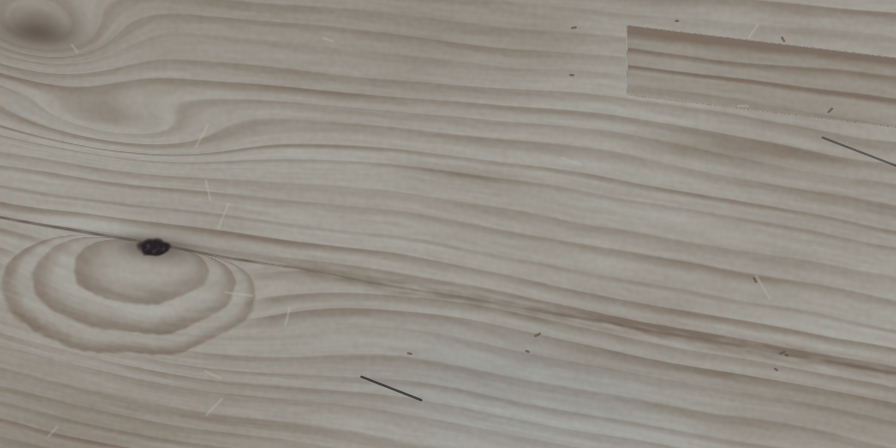
Reproduce this texture procedurally as a WebGL 1 fragment shader.

```glsl
precision highp float;
// Worn pine table top: growth rings are contour lines of a sheared height
// field, bent by bumps around knots. Glue seams, a fan of drop shaped rings
// below a dark knot, fine fibres and small scratches are laid over it.
uniform vec2 u_resolution;

const vec3 PALE = vec3(0.655, 0.652, 0.622);
const vec3 BROWN = vec3(0.500, 0.455, 0.408);
const vec3 UMBER = vec3(0.350, 0.310, 0.285);
const vec3 PITCH = vec3(0.150, 0.135, 0.145);
const vec2 KNOT = vec2(0.345, 0.448);
const vec2 EYE = vec2(0.083, 0.927);

float hash(vec2 p) {
  return fract(sin(dot(p, vec2(127.1, 311.7))) * 43758.545);
}

vec2 gradient(vec2 cell) {
  float angle = 6.28318 * hash(cell);
  return vec2(cos(angle), sin(angle));
}

// Gradient noise, roughly -0.7 to 0.7
float noise(vec2 p) {
  vec2 i = floor(p), f = fract(p);
  vec2 u = f * f * f * (f * (f * 6.0 - 15.0) + 10.0);
  vec2 e = vec2(1.0, 0.0);
  float low = mix(dot(gradient(i), f), dot(gradient(i + e.xy), f - e.xy), u.x);
  float high = mix(dot(gradient(i + e.yx), f - e.yx), dot(gradient(i + e.xx), f - e.xx), u.x);
  return mix(low, high, u.y);
}

// Soft elliptic spot, sheared to follow the grain
float blob(vec2 p, vec2 centre, vec2 radius) {
  vec2 q = p - centre;
  q.y += 0.12 * q.x;
  q /= radius;
  return exp(-dot(q, q));
}

float stroke(vec2 p, vec2 a, vec2 b, float width, float px) {
  vec2 ab = b - a;
  float t = clamp(dot(p - a, ab) / dot(ab, ab), 0.0, 1.0);
  return 1.0 - smoothstep(width, width + 1.3 * px, length(p - a - t * ab));
}

// Late wood: slow darkening, then a sharp edge; each ring has its own strength
float growthRing(float v, float along) {
  float c = 25.0 * v + 1.1 * noise(vec2(3.7, v * 5.0)) + 0.5 * noise(vec2(8.3, v * 14.0));
  float id = floor(c), f = fract(c);
  float start = mix(0.1, 0.65, hash(vec2(id, 4.0)));
  float strength = mix(0.25, 0.9, hash(vec2(id, 9.0)));
  strength *= 0.95 + 0.7 * noise(vec2(along * 2.2, id * 1.37));
  return strength * smoothstep(start, 0.87, f) * (1.0 - smoothstep(0.87, 1.0, f));
}

// Rings that leave the knot and hang below the seam; x: brown, y: inside
vec2 dropRings(vec2 p, float depth) {
  vec2 q = p - KNOT;
  q.x = 0.6 * (q.x - 0.15 * q.y);
  float r = length(q) + 0.0001;
  float rise = clamp(depth / r, 0.02, 1.0);
  float level = r / pow(rise, 0.32) + 0.012 * noise(p * 9.0) + 0.004 * noise(p * 45.0);
  float brown = 0.0;
  for (int i = 0; i < 3; i++) {
    float k = float(i);
    float edge = 0.122 + 0.073 * k - 0.008 * k * k;
    float width = 0.055 - 0.014 * k;
    float band = smoothstep(edge - width, edge, level) * (1.0 - smoothstep(edge, edge + 0.009, level));
    brown = max(brown, band * mix(0.6, 0.95, rise) * (0.9 + 0.5 * noise(p * 7.0 + k)));
  }
  return vec2(brown, 1.0 - smoothstep(0.22, 0.29, level));
}

void main() {
  float px = 1.0 / u_resolution.y;
  vec2 p = gl_FragCoord.xy * px;

  // Seams between the boards
  float seam = p.y - 0.515 + 0.174 * p.x + 0.004 * noise(vec2(p.x * 5.0, 2.0));
  float below = 1.0 - smoothstep(-px, px, seam);
  float boardTop = p.y - 0.943 + 0.121 * (p.x - 1.4);
  float board = smoothstep(-px, px, p.x - 1.4) * (1.0 - smoothstep(-px, px, boardTop))
    * smoothstep(-px, px, boardTop + 0.155);

  // Height field whose contours are the grain
  float v = p.y + p.x * (0.19 - 0.11 * p.y);
  v += 0.028 * noise(p * vec2(1.3, 3.0)) + 0.007 * noise(p * vec2(4.0, 9.0));
  v += 0.115 * blob(p, vec2(0.25, 0.715), vec2(0.27, 0.07)) * (1.0 - below);
  v += 0.17 * blob(p, EYE, vec2(0.17, 0.085));
  v += 0.10 * below * blob(p, vec2(0.33, 0.30), vec2(0.38, 0.16));
  v += 0.37 * board;

  // Amount of brown: rings, broad shading, fibres
  vec2 drops = dropRings(p, -seam) * below;
  float fibre = noise(vec2(p.x * 7.0, v * 95.0)) + 0.6 * noise(vec2(p.x * 22.0, v * 130.0));
  float tone = 0.26 + 0.72 * growthRing(v, p.x) * (1.0 - 0.85 * drops.y);
  tone += 0.24 * noise(p * vec2(1.8, 3.5) + 5.0) + 0.15 * noise(vec2(p.x * 2.0, v * 22.0));
  tone += 0.15 * fibre + 0.10 * noise(p * 75.0);
  tone += 0.28 * smoothstep(0.72, 1.0, p.y) * (1.0 - smoothstep(1.2, 1.7, p.x));
  tone += 0.40 * blob(p, vec2(0.0, 0.0), vec2(0.6, 0.2)) + 0.30 * blob(p, vec2(1.9, 0.08), vec2(0.5, 0.07));
  tone += 0.45 * blob(p, vec2(1.62, 0.665), vec2(0.22, 0.025)) + 0.3 * blob(p, vec2(1.04, 0.61), vec2(0.15, 0.02));
  tone -= 0.35 * blob(p, vec2(0.22, 0.50), vec2(0.13, 0.03)) + 0.15 * blob(p, vec2(1.1, 0.1), vec2(0.4, 0.15));
  tone += 0.75 * drops.x + board * (0.25 + 0.55 * smoothstep(-0.035, -0.005, boardTop));
  float seamBand = smoothstep(0.45, 0.8, p.x) * exp(-pow(seam / 0.016, 2.0));
  tone += seamBand * (0.5 + 0.5 * fibre);
  vec3 colour = mix(PALE, BROWN, clamp(tone, -0.1, 1.15));
  colour += vec3(-0.014, 0.0, 0.014) * blob(p, vec2(1.15, 0.12), vec2(0.4, 0.15));

  // Thin dark seam line and the two knots
  float line = (1.0 - smoothstep(0.001, 0.003 + px, abs(seam))) * (1.0 - 0.65 * smoothstep(0.4, 0.75, p.x));
  colour = mix(colour, UMBER, line * (0.65 + 0.5 * noise(p * 30.0)));
  colour = mix(colour, BROWN * 0.92, 0.7 * blob(p, EYE, vec2(0.12, 0.05)));
  colour = mix(colour, UMBER, 0.75 * blob(p, EYE, vec2(0.06, 0.022)));
  colour = mix(colour, UMBER, 0.75 * blob(p, KNOT, vec2(0.085, 0.026)));
  float core = length((p - KNOT) / vec2(0.037, 0.021)) + 0.35 * noise(p * 45.0);
  colour = mix(colour, PITCH + 0.16 * max(noise(p * 80.0), 0.0), 1.0 - smoothstep(0.75, 1.1, core));

  // Scattered pale scuffs and dark specks, then two long scratches
  for (int i = 0; i < 26; i++) {
    float k = float(i);
    vec2 at = vec2(2.0 * hash(vec2(k, 1.0)), hash(vec2(k, 2.0)));
    float dark = step(0.5, hash(vec2(k, 3.0)));
    float turn = 3.14 * hash(vec2(k, 5.0));
    vec2 reach = vec2(cos(turn), sin(turn)) * mix(0.045, 0.008, dark) * (0.4 + hash(vec2(k, 6.0)));
    float mark = stroke(p, at, at + reach, 0.0012, px);
    colour = mix(colour, mix(PALE * 1.08, UMBER, dark), mark * mix(0.35, 0.7, dark));
  }
  float scratch = stroke(p, vec2(0.807, 0.159), vec2(0.94, 0.107), 0.0012, px);
  scratch = max(scratch, 0.7 * stroke(p, vec2(1.836, 0.693), vec2(2.0, 0.63), 0.001, px));
  colour = mix(colour, PITCH, 0.75 * scratch);
  gl_FragColor = vec4(colour, 1.0);
}
```
